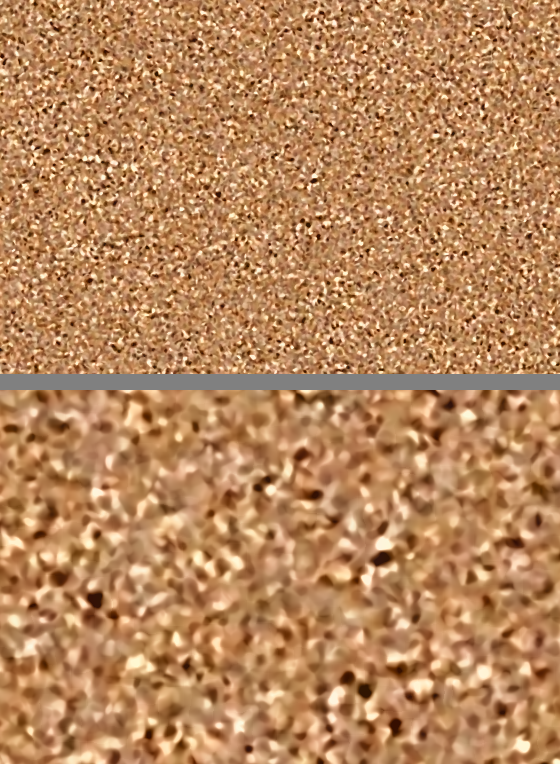
Top: the whole. Bottom: its middle third, enlarged.
This texture is drawn by a Shadertoy shader. Its source:

```glsl
// Fine cork-like granulate: tiny tan, cream and dark brown grains, tightly packed.
// Random ellipses with a contrasting rim are blended on a jittered grid into one
// tone field, which a colour ramp turns into grains; weak noise varies the ground.

const float GRAINS_PER_HEIGHT = 142.0;
const float GRAIN_RADIUS = 0.53;      // in grid cells
const float SIZE_SPREAD = 0.28;       // relative variation of the radius
const float GRAIN_STRETCH = 0.4;      // largest elongation
const float RIM_WIDTH = 1.66;         // rim radius relative to the grain
const float RIM_STRENGTH = 0.26;
const float POWER_FLOOR = 0.06;       // calms the gaps between grains
const float WARP = 0.5;               // roughens outlines, in grid cells
const float WARP_SCALE = 0.8;         // warp noise per grid cell
const float PATCH_SCALE = 18.0;       // calm and busy zones per height
const float HUE_SCALE = 48.0;         // warm and cool spots per height
const float CONTRAST_CALM = 0.68;
const float CONTRAST_BUSY = 1.42;
const float TONE_BIAS = -0.05;
const float TONE_DRIFT = 0.10;
const vec3 HUE_SHIFT = vec3(0.03, -0.01, -0.09);
const vec3 RED_SHIFT = vec3(0.03, -0.04, -0.01);

// Colour ramp, dark to light, with its positions in standard deviations
const int STEPS = 8;
const vec3 TONES[STEPS] = vec3[STEPS](
    vec3(0.20, 0.07, 0.01), vec3(0.39, 0.19, 0.04),
    vec3(0.54, 0.33, 0.17), vec3(0.65, 0.44, 0.27),
    vec3(0.75, 0.55, 0.37), vec3(0.87, 0.67, 0.50),
    vec3(1.00, 0.86, 0.69), vec3(1.00, 0.96, 0.84));
const float LEVELS[STEPS] = float[STEPS](
    -3.0, -2.15, -1.37, -0.64, 0.10, 0.88, 1.72, 2.6);

// Integer hash: four random values in 0..1 per cell
vec4 hash4(vec2 cell, int seed) {
    uvec4 v = uvec4(ivec4(ivec2(cell), seed, seed + 17));
    v = v * 1664525u + 1013904223u;
    v.x += v.y * v.w; v.y += v.z * v.x; v.z += v.x * v.y; v.w += v.y * v.z;
    v ^= v >> 16u;
    v.x += v.y * v.w; v.y += v.z * v.x; v.z += v.x * v.y; v.w += v.y * v.z;
    return vec4(v >> 8u) / 16777216.0;
}

float valueNoise(vec2 p, int seed) {
    vec2 cell = floor(p);
    vec2 f = fract(p);
    f = f * f * (3.0 - 2.0 * f);
    float low = mix(hash4(cell, seed).x, hash4(cell + vec2(1, 0), seed).x, f.x);
    float high = mix(hash4(cell + vec2(0, 1), seed).x, hash4(cell + vec2(1, 1), seed).x, f.x);
    return mix(low, high, f.y);
}

// Soft core minus a wider, weaker rim
float grainProfile(float distSquared) {
    float core = exp(-0.5 * distSquared);
    float rim = exp(-0.5 * distSquared / (RIM_WIDTH * RIM_WIDTH));
    return core - RIM_STRENGTH * rim;
}

// Unit-variance random tone: mostly middling, now and then extreme
float grainTone(vec2 random) {
    float u = random.x + random.y - 1.0;
    return u * (1.68 + 1.26 * abs(u));
}

// Blend of grains with random tones, scaled to about unit variance
float grainField(vec2 p) {
    vec2 home = floor(p);
    float sum = 0.0;
    float power = POWER_FLOOR;
    for (int y = -2; y <= 2; y++) {
        for (int x = -2; x <= 2; x++) {
            vec2 cell = home + vec2(x, y);
            vec4 place = hash4(cell, 1);
            vec4 look = hash4(cell, 2);
            float angle = 6.2832 * place.z;
            vec2 axis = vec2(cos(angle), sin(angle));
            vec2 d = p - cell - place.xy;
            float stretch = 1.0 + GRAIN_STRETCH * place.w;
            d = vec2(dot(d, axis) / stretch, dot(d, vec2(-axis.y, axis.x)) * stretch);
            d /= GRAIN_RADIUS * (1.0 + SIZE_SPREAD * (2.0 * look.z - 1.0));
            float weight = grainProfile(dot(d, d));
            sum += weight * grainTone(look.xy);
            power += weight * weight;
        }
    }
    return sum / sqrt(power);
}

vec3 grainColour(float tone) {
    vec3 colour = TONES[0];
    for (int i = 1; i < STEPS; i++) {
        float t = (tone - LEVELS[i - 1]) / (LEVELS[i] - LEVELS[i - 1]);
        colour = mix(colour, TONES[i], clamp(t, 0.0, 1.0));
    }
    return colour;
}

void mainImage(out vec4 fragColor, in vec2 fragCoord) {
    vec2 uv = fragCoord / iResolution.y;

    // Broad zones: busy or calm, lighter or darker
    float busy = valueNoise(uv * PATCH_SCALE, 3) * 0.5
               + valueNoise(uv * PATCH_SCALE * 2.3, 4) * 0.5;
    float drift = valueNoise(uv * PATCH_SCALE * 0.6, 5) - 0.5;

    // Grains with roughened outlines
    vec2 p = uv * GRAINS_PER_HEIGHT;
    vec2 warp = vec2(valueNoise(p * WARP_SCALE, 8), valueNoise(p * WARP_SCALE, 9));
    float tone = grainField(p + WARP * (warp - 0.5));
    tone = tone * mix(CONTRAST_CALM, CONTRAST_BUSY, busy);
    vec3 colour = grainColour(tone + TONE_BIAS + TONE_DRIFT * drift);

    // Orange and reddish spots
    colour += HUE_SHIFT * (valueNoise(uv * HUE_SCALE, 6) - 0.5);
    colour += RED_SHIFT * (valueNoise(uv * HUE_SCALE * 1.3, 7) - 0.5);

    fragColor = vec4(clamp(colour, 0.0, 1.0), 1.0);
}
```
